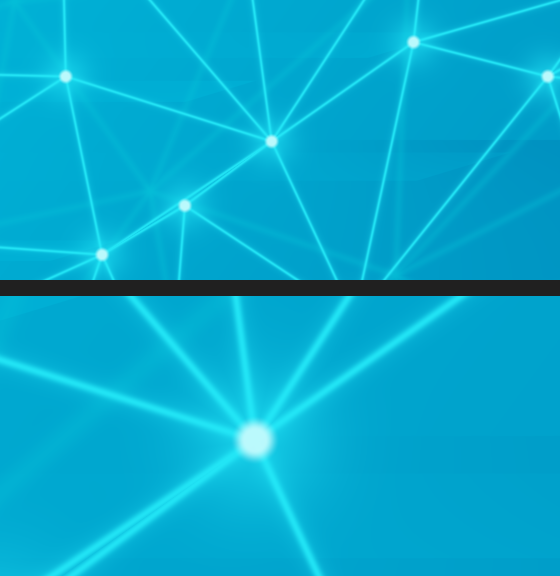
Top: the whole. Bottom: its middle third, enlarged.
A WebGL 1 fragment shader for this background:

```glsl
precision highp float;

uniform vec2 u_resolution;

// Palette
const vec3 DEEP = vec3(0.0, 0.55, 0.74);
const vec3 BRIGHT = vec3(0.0, 0.71, 0.85);
const vec3 HAZE = vec3(0.02, 0.77, 0.85);
const vec3 BEAM = vec3(0.14, 0.91, 0.97);
const vec3 CORE = vec3(0.76, 0.98, 0.99);

// Network sizes, in canvas heights
const float FRONT_CELL = 0.6;
const float BACK_CELL = 0.72;
const float JITTER = 0.78;
const float BEAM_WIDTH = 0.0056;
const float HAZE_WIDTH = 0.015;
const float NODE_RADIUS = 0.022;
const float GLOW_RADIUS = 0.085;

// Slanted light panels
const int PANEL_COUNT = 4;
const float PANEL_SLANT = 3.3;
const float PANEL_FADE = 0.55;
const float SHADE_EDGE = 0.5;

float hash(vec2 p) {
  return fract(sin(dot(p, vec2(127.1, 311.7))) * 43758.5453);
}

float bell(float d, float width) {
  float k = d / width;
  return exp(-k * k);
}

float segmentDistance(vec2 p, vec2 a, vec2 b) {
  vec2 ab = b - a;
  float h = clamp(dot(p - a, ab) / dot(ab, ab), 0.0, 1.0);
  return length(p - a - ab * h);
}

vec2 nodePosition(vec2 cell, float seed) {
  vec2 offset = vec2(hash(cell + seed), hash(cell + seed + 37.3));
  return cell + 0.5 + (offset - 0.5) * JITTER;
}

// Distance to the nearest link (x) and nearest node (y) of a jittered mesh
vec2 meshDistance(vec2 p, float cellSize, float seed) {
  vec2 q = p / cellSize;
  vec2 home = floor(q);
  vec2 nearest = vec2(10.0);
  for (int j = -1; j <= 1; j++) {
    for (int i = -1; i <= 1; i++) {
      vec2 cell = home + vec2(float(i), float(j));
      vec2 a = nodePosition(cell, seed);
      vec2 right = nodePosition(cell + vec2(1.0, 0.0), seed);
      vec2 above = nodePosition(cell + vec2(0.0, 1.0), seed);
      vec2 corner = nodePosition(cell + 1.0, seed);
      float diagonal = hash(cell + seed + 71.9) < 0.6
        ? segmentDistance(q, a, corner)
        : segmentDistance(q, right, above);
      float sides = min(segmentDistance(q, a, right), segmentDistance(q, a, above));
      nearest.x = min(nearest.x, min(sides, diagonal));
      nearest.y = min(nearest.y, length(q - a));
    }
  }
  return nearest * cellSize;
}

// Horizontal strips with a slanted right end, fading out to the left
float panelLight(vec2 p, float aspect, float pixel) {
  float light = 0.0;
  for (int i = 0; i < PANEL_COUNT; i++) {
    float id = float(i);
    float top = (id + 0.35 + 0.6 * hash(vec2(id, 4.0))) / float(PANEL_COUNT);
    float depth = mix(0.07, 0.13, hash(vec2(id, 9.0)));
    float tip = aspect * mix(0.2, 1.05, hash(vec2(id, 15.0)));
    float below = top - p.y;
    float inset = tip - PANEL_SLANT * below - p.x;
    float strip = smoothstep(-pixel, pixel, below) * smoothstep(-pixel, pixel, depth - below);
    float slant = smoothstep(-PANEL_SLANT * pixel, PANEL_SLANT * pixel, inset);
    light += strip * slant * exp(-max(inset, 0.0) / PANEL_FADE);
  }
  return light;
}

void main() {
  vec2 p = gl_FragCoord.xy / u_resolution.y;
  vec2 uv = gl_FragCoord.xy / u_resolution;
  float pixel = 0.75 / u_resolution.y;

  // Backdrop: diagonal gradient, panels and a shaded step on the right
  float tone = 0.82 - 0.44 * uv.x + 0.16 * (uv.y - 0.5);
  tone += 0.17 * panelLight(p, u_resolution.x / u_resolution.y, pixel);
  float under = SHADE_EDGE - p.y;
  float shade = smoothstep(-pixel, pixel, under) * exp(-max(under, 0.0) / 0.35);
  tone -= 0.26 * shade * smoothstep(0.45, 0.95, uv.x);
  vec3 color = mix(DEEP, BRIGHT, clamp(tone, 0.0, 1.15));

  // Blurred distant network
  vec2 back = meshDistance(p + vec2(0.31, 0.17), BACK_CELL, 23.0);
  float haze = 0.3 * bell(back.x, HAZE_WIDTH) + 0.35 * bell(back.y, 0.026);
  color = mix(color, HAZE, min(haze, 1.0));

  // Sharp network with glowing nodes
  vec2 front = meshDistance(p + vec2(0.12, 0.25), FRONT_CELL, 5.0);
  float glow = 0.5 * bell(front.y, GLOW_RADIUS) + 0.16 * bell(front.x, 3.0 * BEAM_WIDTH);
  color = mix(color, BEAM, min(glow, 1.0));
  color = mix(color, BEAM, 0.9 * bell(front.x, BEAM_WIDTH));
  float core = 1.0 - smoothstep(0.55 * NODE_RADIUS, 1.35 * NODE_RADIUS, front.y);
  color = mix(color, CORE, 0.95 * core);

  gl_FragColor = vec4(color, 1.0);
}
```
